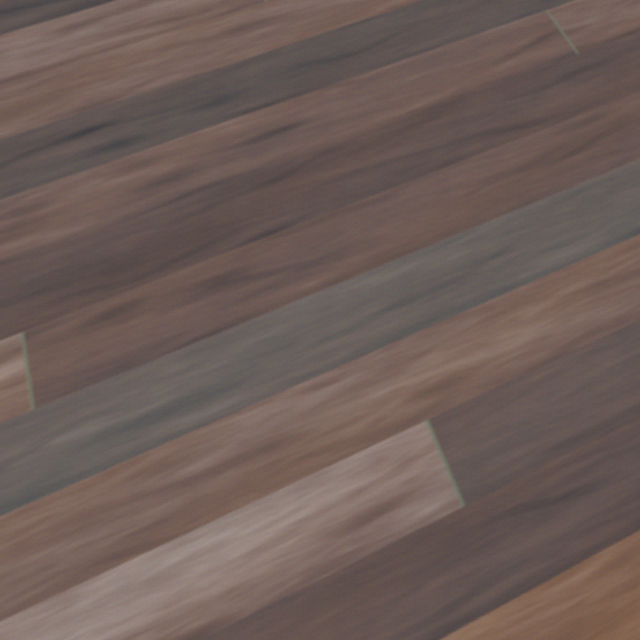
Reproduce this texture procedurally as a WebGL 1 fragment shader.

```glsl
precision highp float;
// Worn wooden floorboards in slanted perspective, with staggered ends, grain and knots.
uniform vec2 u_resolution;

#define GRAIN_VANISH vec2(5.3, -1.53)
#define JOINT_VANISH vec2(-0.25, -1.5)
#define BOARD_LENGTH 2.33
#define STAGGER 0.374
#define STAGGER_START 0.1905
#define JOINT_WIDTH 0.0028
#define GRAIN_DEPTH 0.25
#define CRACK_DEPTH 0.16
#define KNOT_DEPTH 0.28
#define SEAM_DEPTH 0.24
#define SPECKLE 0.014
#define SOFTNESS 0.0017

float hash(vec2 p) {
  return fract(sin(dot(p, vec2(12.99, 78.23))) * 4375.85);
}

// Value i of twelve, one per board row
float pick(vec4 a, vec4 b, vec4 c, float i) {
  vec4 n = vec4(0.0, 1.0, 2.0, 3.0);
  return dot(a, vec4(equal(n, vec4(i)))) + dot(b, vec4(equal(n + 4.0, vec4(i))))
       + dot(c, vec4(equal(n + 8.0, vec4(i))));
}

// Layered bent sines: broken streaks along q.x
float grain(vec2 q, float seed) {
  float sum = 0.0, amp = 0.34;
  vec2 freq = vec2(0.36, 5.0);
  for (int i = 0; i < 6; i++) {
    vec2 w = q * freq;
    float bend = 1.8 * sin(w.x + seed + 2.0 * sin(w.y * 0.37));
    float fade = 0.55 + 0.6 * sin(w.x * 1.7 - w.y * 0.6 + seed + sin(w.y * 0.23));
    sum += amp * fade * sin(w.y + bend + seed * 1.7);
    freq *= vec2(1.72, 1.83);
    amp *= 0.86;
    seed += 2.4;
  }
  return sum;
}

// Sparse thin dark lines that fade in and out along the grain
float cracks(vec2 q, float seed) {
  float wave = sin(q.y * 12.0 + 1.3 * sin(q.x * 0.7 + seed) + 0.4 * sin(q.x * 2.3) + seed);
  return smoothstep(0.7, 1.0, wave) * smoothstep(-0.3, 0.9, sin(q.x * 0.9 + q.y * 3.0 + seed));
}

// Sparse cellular smudges, stretched along the grain
float knots(vec2 q) {
  vec2 p = q / vec2(2.2, 0.8);
  float dark = 0.0;
  for (int y = -1; y <= 1; y++) {
    for (int x = -1; x <= 1; x++) {
      vec2 c = floor(p) + vec2(float(x), float(y));
      vec2 d = p - c - vec2(hash(c), hash(c + 31.0));
      float spot = 1.0 - smoothstep(0.0, 0.36, length(d * vec2(0.8, 2.4)));
      dark = max(dark, spot * step(0.72, hash(c + 57.0)));
    }
  }
  return dark;
}

vec3 woodColor(float tone, float warmth) {
  vec3 umber = vec3(0.335, 0.29, 0.287);
  vec3 brown = vec3(0.455, 0.372, 0.348);
  vec3 pale = vec3(0.595, 0.53, 0.505);
  vec3 c = tone < 0.5 ? mix(umber, brown, tone * 2.0) : mix(brown, pale, tone * 2.0 - 1.0);
  return c + max(warmth, 0.0) * vec3(0.04, 0.0, -0.05)
           + min(warmth, 0.0) * vec3(0.024, -0.022, -0.029);
}

vec3 floorColor(vec2 p) {
  // Perspective: across counts rows, along follows the grain
  float slope = (p.y - GRAIN_VANISH.y) / (GRAIN_VANISH.x - p.x) - 0.299;
  float across = 70.9 * slope / (1.0 + 3.08 * slope);
  float along = (p.x - JOINT_VANISH.x) / (p.y - JOINT_VANISH.y);
  float row = floor(across), f = fract(across);
  // Staggered board ends
  float place = along / BOARD_LENGTH - fract(row * STAGGER + STAGGER_START);
  float board = floor(place);
  float endGap = abs(fract(place + 0.5) - 0.5) * BOARD_LENGTH;
  // Stain of each board; the next board in a row takes the opposite tone
  float tone = pick(vec4(0.15, 0.62, 0.55, 0.20), vec4(0.43, 0.18, 0.72, 0.42),
                    vec4(0.56, 0.90, 0.18, 0.58), row + 1.0);
  float warmth = pick(vec4(-0.4, 0.0, 0.1, -0.45), vec4(0.0, 0.0, 0.2, -1.0),
                      vec4(0.2, 0.0, 0.0, 0.9), row + 1.0);
  if (board >= 0.0) {
    warmth -= 0.6 * (tone - 0.5);
    tone = mix(tone, 1.0 - tone, 0.85);
  }
  // Wear, grain and knots; paler wood shows more grain
  vec2 q = vec2(along * 20.0, across);
  float seed = 6.28 * hash(vec2(row, board));
  float depth = GRAIN_DEPTH * (0.75 + 0.5 * tone);
  tone -= 0.6 * max(tone - 0.5, 0.0) * smoothstep(0.4, 0.9, f);
  tone += depth * grain(q, seed) - KNOT_DEPTH * knots(q + seed);
  tone -= CRACK_DEPTH * cracks(q, seed);
  warmth += 0.12 * sin(q.x * 0.6 + f * 5.0 + seed);
  // Soft shadow on the lower edge, faint light on the upper edge
  float wear = 0.55 + 0.45 * cos(row * 2.1);
  tone -= SEAM_DEPTH * wear * smoothstep(0.85, 0.97, f);
  tone += 0.3 * SEAM_DEPTH * wear * (1.0 - smoothstep(0.02, 0.10, f));
  float joint = 1.0 - smoothstep(0.4 * JOINT_WIDTH, JOINT_WIDTH, endGap);
  return mix(woodColor(tone, warmth), vec3(0.45, 0.49, 0.42), 0.6 * joint);
}

void main() {
  vec2 p = vec2(gl_FragCoord.x, u_resolution.y - gl_FragCoord.y) / u_resolution;
  // Average of nearby samples for soft edges
  vec2 spread = max(vec2(SOFTNESS), 0.34 / u_resolution);
  vec3 color = vec3(0.0);
  for (int i = 0; i < 9; i++) {
    vec2 tap = vec2(mod(float(i), 3.0), floor(float(i) / 3.0)) - 1.0;
    color += floorColor(p + spread * tap) / 9.0;
  }
  // Fine tinted speckle
  vec3 speckle = sin(p.x * 690.0 + 4.0 * sin(p.y * 310.0) + vec3(0.0, 1.2, 2.4))
               * sin(p.y * 640.0 + 4.0 * sin(p.x * 270.0) + vec3(1.0, 2.0, 0.0));
  gl_FragColor = vec4(color + SPECKLE * speckle, 1.0);
}
```
